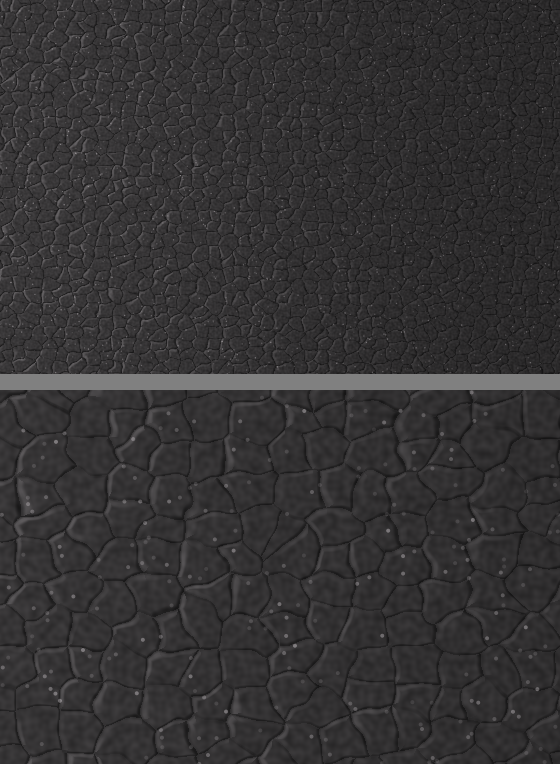
Top: the whole. Bottom: its middle third, enlarged.
This texture is drawn by a WebGL 2 fragment shader. Its source:

```glsl
#version 300 es
precision highp float;

#define CELL_DENSITY vec2(27.0, 32.0)
#define CELL_JITTER 0.78
#define LIGHT_DIR vec2(-0.88, 0.47)
#define BASE_LIT 0.222
#define BASE_SHADE 0.164
#define RIM_GAIN 0.155
#define GROOVE_DEPTH 0.085
#define GRAIN_GAIN 0.055
#define SPECK_DENSITY 125.0
#define SPECK_SHARE 0.085
#define SPECK_GAIN 0.30
#define TINT vec3(1.015, 0.985, 1.005)

uniform vec2 u_resolution;
out vec4 fragColor;

// Integer hash of a lattice point, two values in 0..1
vec2 hash2(vec2 p) {
  uvec2 v = uvec2(ivec2(p)) * 1664525u + 1013904223u;
  v.x += v.y * 1664525u;
  v.y += v.x * 1664525u;
  v ^= v >> 16u;
  v.x += v.y * 1664525u;
  v.y += v.x * 1664525u;
  v ^= v >> 16u;
  return vec2(v & 0xffffu) / 65535.0;
}

float cornerSlope(vec2 corner, vec2 offset) {
  float angle = 6.28319 * hash2(corner).x;
  return dot(vec2(cos(angle), sin(angle)), offset);
}

// Gradient noise, roughly -0.7..0.7
float gradientNoise(vec2 p) {
  vec2 i = floor(p), f = p - i;
  vec2 w = f * f * f * (f * (f * 6.0 - 15.0) + 10.0);
  vec2 e = vec2(1.0, 0.0);
  float low = mix(cornerSlope(i, f), cornerSlope(i + e, f - e), w.x);
  float high = mix(cornerSlope(i + e.yx, f - e.yx), cornerSlope(i + 1.0, f - 1.0), w.x);
  return mix(low, high, w.y);
}

vec2 cellPoint(vec2 cell) {
  return 0.5 + CELL_JITTER * (hash2(cell) - 0.5);
}

// Distance to the nearest cell border (x) and its outward direction (yz)
vec3 pebbleBorder(vec2 p) {
  vec2 home = floor(p), f = p - home;
  vec2 nearest = vec2(0.0), nearestCell = vec2(0.0);
  float best = 9.0;
  for (int y = -1; y <= 1; y++)
    for (int x = -1; x <= 1; x++) {
      vec2 cell = vec2(x, y);
      vec2 r = cell + cellPoint(home + cell) - f;
      if (dot(r, r) < best) {
        best = dot(r, r);
        nearest = r;
        nearestCell = cell;
      }
    }
  float border = 9.0;
  vec2 outward = vec2(0.0);
  for (int y = -2; y <= 2; y++)
    for (int x = -2; x <= 2; x++) {
      vec2 cell = nearestCell + vec2(x, y);
      if (x == 0 && y == 0) continue;
      vec2 r = cell + cellPoint(home + cell) - f;
      vec2 n = normalize(r - nearest);
      float d = dot(0.5 * (r + nearest), n);
      if (d < border) { border = d; outward = n; }
    }
  // Blend in the radial direction so that rims read as round arcs
  return vec3(border, normalize(outward - 0.8 * nearest));
}

// Small bright grains, gathered in loose clusters
float specks(vec2 p, float pixel) {
  float sum = 0.0;
  for (int layer = 0; layer < 2; layer++) {
    vec2 q = p * SPECK_DENSITY + float(layer) * vec2(311.37, 173.61);
    vec2 cell = floor(q);
    vec2 pick = hash2(cell + 1900.0);
    vec2 place = 0.3 + 0.4 * hash2(cell + 4700.0);
    float cluster = 1.0 + 1.3 * gradientNoise(cell * 0.09);
    float present = step(pick.x, 0.5 * SPECK_SHARE * cluster);
    float soft = 0.6 * pixel * SPECK_DENSITY;
    float dot1 = 1.0 - smoothstep(0.22 - soft, 0.22 + soft, length(q - cell - place));
    sum += present * dot1 * mix(0.3, 1.0, pick.y * pick.y);
  }
  return sum;
}

void main() {
  float pixel = 1.0 / u_resolution.y;
  vec2 p = gl_FragCoord.xy * pixel;
  float across = gl_FragCoord.x / u_resolution.x;

  // Broad light falling off from the left
  float falloff = smoothstep(0.0, 1.55, length((p - vec2(0.0, 0.5)) * vec2(1.0, 0.65)));
  float tone = mix(BASE_LIT, BASE_SHADE, falloff);

  // Pebbled relief with slightly wavy outlines
  vec2 warp = vec2(gradientNoise(p * 40.0), gradientNoise(p * 40.0 + 57.3));
  vec3 border = pebbleBorder(p * CELL_DENSITY + 0.28 * warp + 8.0);
  float facing = dot(border.yz, LIGHT_DIR);
  float soft = pixel * CELL_DENSITY.y;
  float wear = smoothstep(-0.45, 0.35, gradientNoise(p * 17.0 + 21.0));
  float relief = mix(1.0, 0.28, smoothstep(0.05, 0.95, across));
  float rim = smoothstep(0.0, 0.06, border.x) * (1.0 - smoothstep(0.09, 0.15 + soft, border.x));
  float groove = 1.0 - smoothstep(0.02, 0.06 + soft, border.x);
  tone += RIM_GAIN * relief * wear * rim * smoothstep(0.1, 0.95, facing);
  tone -= GROOVE_DEPTH * mix(0.6, 1.0, relief) * groove * smoothstep(0.35, -0.6, facing);

  // Fine surface grain and sparkle
  tone += GRAIN_GAIN * (gradientNoise(p * 150.0) + 0.5 * gradientNoise(p * 75.0 + 33.0));
  tone += SPECK_GAIN * specks(p, pixel) * mix(1.0, 0.8, across);

  fragColor = vec4(clamp(tone, 0.0, 1.0) * TINT, 1.0);
}
```
